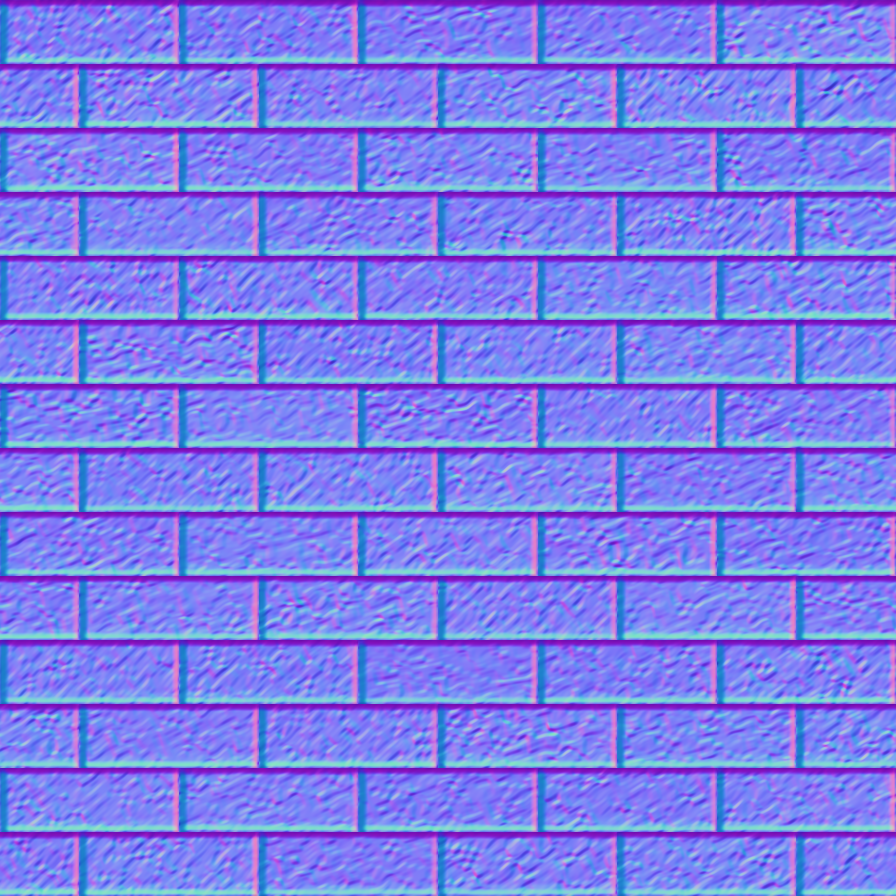
Give the GLSL for this texture map, as a Shadertoy shader.

```glsl
// Tangent-space normal map of a running-bond brick wall with a rough, pitted face.
// Bevel slopes come from distances to the four sides of each brick; the grain is the
// gradient of warped value noise. Both are summed and encoded as a unit normal.

const vec2  BRICKS = vec2(5.0, 14.0);      // repeats across and down
const float ROW_SHIFT = 0.443;             // offset of every second row, in bricks
const float OUTER_SOFT = 0.0022;           // bevel blur towards the joint
const float INNER_SOFT = 0.0036;           // bevel blur towards the brick face
const vec2  LEFT_BAND = vec2(0.0008, 0.0080);
const vec2  RIGHT_BAND = vec2(0.0014, 0.0060);
const vec2  TOP_BAND = vec2(-0.0010, 0.0054);
const vec2  BOTTOM_BAND = vec2(0.0020, 0.0060);
const float LEFT_SLOPE = -1.2;
const float RIGHT_SLOPE = 1.25;
const float TOP_SLOPE = -1.75;
const float BOTTOM_SLOPE = 1.2;
const float TAIL_SLOPE = 0.28;             // gentle rise above the lower bevel
const float TAIL_LENGTH = 0.018;
const vec2  GRAIN_FREQ = vec2(112.0, 170.0); // along and across the streaks
const float GRAIN_DEPTH = 0.0029;
const float GRAIN_WARP = 0.007;
const float WOBBLE = 0.0010;               // unevenness of brick sides
const float SEAM_SHADE = 0.12;
const vec3  TINT = vec3(1.0, 0.98, 0.97);
const vec2  BASE_TILT = vec2(-0.01, 0.02);

float hash(vec2 p) {
    vec3 q = fract(vec3(p.xyx) * 0.1031);
    q += dot(q, q.yzx + 33.33);
    return fract((q.x + q.y) * q.z);
}

float valueNoise(vec2 p) {
    vec2 i = floor(p), f = fract(p);
    f = f * f * f * (f * (f * 6.0 - 15.0) + 10.0);
    return mix(mix(hash(i), hash(i + vec2(1, 0)), f.x),
               mix(hash(i + vec2(0, 1)), hash(i + vec2(1, 1)), f.x), f.y);
}

// Two octaves of warped noise, slightly drawn out along the given angle
float grainHeight(vec2 p, float angle, vec2 seed) {
    p += GRAIN_WARP * (valueNoise(p * 60.0 + seed) - 0.5) * vec2(0.6, 1.0);
    float c = cos(angle), s = sin(angle);
    vec2 q = vec2(c * p.x + s * p.y, c * p.y - s * p.x) * GRAIN_FREQ + seed;
    return valueNoise(q) + 0.5 * valueNoise(q * 0.53 + 17.3);
}

// Strip where range.x < d < range.y, fading more slowly on the far side
float band(float d, vec2 range, float pixel) {
    float outer = max(OUTER_SOFT, pixel), inner = max(INNER_SOFT, pixel);
    return smoothstep(range.x - outer, range.x + outer, d)
         * (1.0 - smoothstep(range.y - inner, range.y + inner, d));
}

void mainImage(out vec4 fragColor, in vec2 fragCoord) {
    vec2 uv = fragCoord / iResolution.xy;
    float pixel = 1.0 / iResolution.y;

    // Brick cell, with rows counted from the top
    vec2 grid = vec2(uv.x, 1.0 - uv.y) * BRICKS;
    grid.x -= ROW_SHIFT * mod(floor(grid.y), 2.0);
    vec2 id = mod(floor(grid), BRICKS);
    vec2 size = 1.0 / BRICKS;
    vec2 local = fract(grid) * size;
    vec2 p = vec2(local.x, size.y - local.y);

    // Per-brick variation
    float rough = mix(0.8, 1.2, hash(id + 3.7));
    float angle = mix(0.2, 0.8, hash(id + 11.2));
    float rightGain = mix(0.65, 1.15, hash(id + 23.9));
    float bottomGain = mix(0.75, 1.15, hash(id + 31.4));
    vec2 tilt = vec2(hash(id + 41.6), hash(id + 53.1)) - 0.5;
    vec2 seed = floor(300.0 * vec2(hash(id + 61.8), hash(id + 71.3)));

    // Distances to the sides, slightly uneven
    vec2 wave = (vec2(valueNoise(p * 45.0 + seed), valueNoise(p * 45.0 + seed + 91.0)) - 0.5) * WOBBLE;
    float left = local.x + wave.x;
    float right = size.x - local.x + wave.x;
    float top = local.y + wave.y;
    float bottom = p.y + wave.y;

    // Bevels: the top one runs on, a little weaker, across the upright joints
    float inside = smoothstep(0.003, 0.010, left) * smoothstep(0.0, 0.005, right);
    float topBevel = band(top, TOP_BAND, pixel) * mix(0.75, 1.0, inside);
    float leftBevel = band(left, LEFT_BAND, pixel) * (1.0 - 0.7 * topBevel);
    float rightBevel = band(right, RIGHT_BAND, pixel) * (1.0 - 0.8 * topBevel);
    float bottomBevel = band(bottom, BOTTOM_BAND, pixel) * inside;
    float tail = smoothstep(0.002, 0.006, bottom) * (1.0 - smoothstep(0.004, TAIL_LENGTH, bottom));
    vec2 slope = vec2(LEFT_SLOPE * leftBevel + RIGHT_SLOPE * rightGain * rightBevel,
                      TOP_SLOPE * topBevel + BOTTOM_SLOPE * bottomGain * bottomBevel
                      + TAIL_SLOPE * tail * inside);

    // Grain gradient, stronger in small patches and fainter on the bevels
    float stepSize = max(0.0009, 0.5 * pixel);
    vec2 e = vec2(stepSize, 0.0);
    vec2 gradient = vec2(grainHeight(p + e.xy, angle, seed) - grainHeight(p - e.xy, angle, seed),
                         grainHeight(p + e.yx, angle, seed) - grainHeight(p - e.yx, angle, seed))
                  / (2.0 * stepSize);
    float patches = mix(0.55, 1.4, valueNoise(p * 50.0 + seed + 37.0));
    float bevel = clamp(topBevel + leftBevel + rightBevel + bottomBevel, 0.0, 1.0);
    float face = 1.0 - 0.6 * bevel;
    slope += gradient * vec2(-1.0, 1.0) * GRAIN_DEPTH * rough * patches * face;
    slope += (BASE_TILT + tilt * vec2(0.05, 0.10)) * (1.0 - bevel);

    // Encode the normal and darken the thin joint lines
    vec3 color = TINT * (0.5 + 0.5 * normalize(vec3(slope, 1.0)));
    float nearest = min(min(local.x, size.x - local.x), min(local.y, p.y));
    float seam = 1.0 - smoothstep(0.0, max(0.003, pixel), nearest);
    color *= 1.0 - SEAM_SHADE * seam * vec3(1.0, 1.0, 0.4);
    fragColor = vec4(color, 1.0);
}
```
